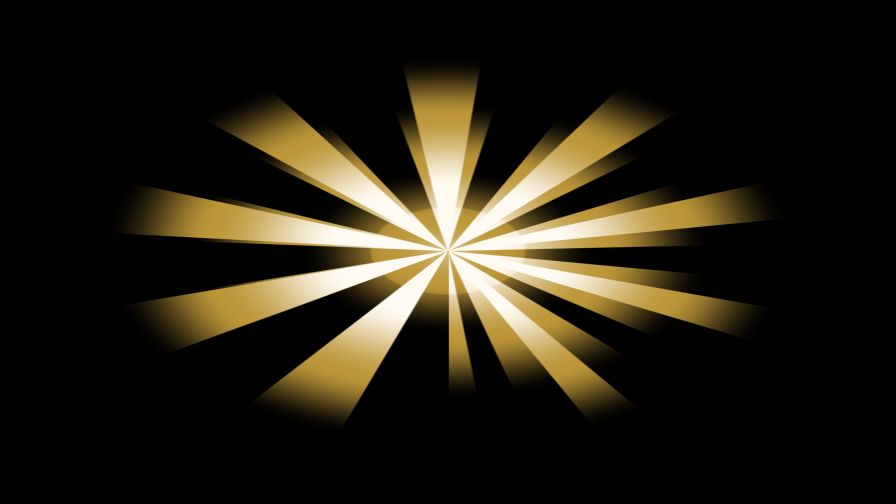
Give the GLSL for this background, as a WebGL 1 fragment shader.

```glsl
precision highp float;
// Golden sunburst: two layers of tapering rays over a soft glow on black.

uniform vec2 u_resolution;

// Black to gold to warm white, by depth inside a layer's outer rim.
vec3 goldRamp(float depth) {
  vec3 gold = vec3(0.74, 0.59, 0.22) * smoothstep(0.0, 0.12, depth);
  return mix(gold, vec3(1.0, 0.985, 0.95), smoothstep(0.115, 0.265, depth));
}

// Coverage of the repeated rays; pixelsPerDegree is the local arc length.
float rayCover(float bearing, float halfWidth, float pixelsPerDegree) {
  float spacing = 37.87;
  float offset = abs(mod(bearing + 1.0 + 0.5 * spacing, spacing) - 0.5 * spacing);
  float edge = (halfWidth - offset) * pixelsPerDegree;
  float seam = (180.0 - abs(bearing)) * pixelsPerDegree;
  return smoothstep(-0.75, 0.75, edge) * smoothstep(0.0, 1.0, seam);
}

void main() {
  // Canvas fractions turn circles into ellipses of the canvas aspect.
  vec2 p = gl_FragCoord.xy / u_resolution - vec2(0.5, 0.502);
  float radius = length(p);

  // Clockwise from the top, with the seam straight down.
  float bearing = degrees(atan(p.x, p.y + 1e-6));
  float pixelsPerDegree = radians(radius) * u_resolution.y;

  // Faint bright disc around the centre.
  float blur = 1.0 / u_resolution.y;
  float disc = 0.018 * (1.0 - smoothstep(0.086 - blur, 0.086 + blur, radius));
  float depth = disc - radius;

  // Dim rays widen clockwise, while the bright ones narrow.
  float dimRays = rayCover(bearing, 11.2 + 0.021 * bearing, pixelsPerDegree);
  float brightRays = rayCover(bearing, 6.7 - 0.0138 * bearing, pixelsPerDegree);

  vec3 color = goldRamp(0.165 + depth);
  color = mix(color, goldRamp(0.295 + depth), dimRays);
  color = mix(color, goldRamp(0.385 + depth), brightRays);
  gl_FragColor = vec4(color, 1.0);
}
```
